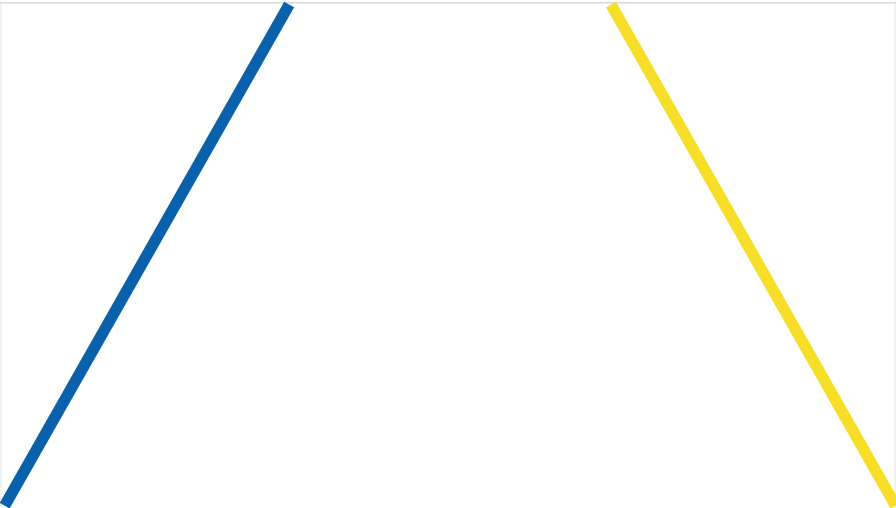
Give the GLSL for this background, as a WebGL 2 fragment shader.

```glsl
#version 300 es
precision highp float;
// A white panel with a hairline frame along its top and sides, crossed by
// two slanted bars, blue on the left and yellow on the right.
// Bars are square-ended boxes around a segment; lengths are in canvas heights.

uniform vec2 u_resolution;
out vec4 fragColor;

// Signed distance to a flat-ended bar from a to b
float barDistance(vec2 p, vec2 a, vec2 b, float halfWidth) {
    vec2 axis = normalize(b - a);
    vec2 q = p - 0.5 * (a + b);
    vec2 local = vec2(dot(q, axis), dot(q, vec2(-axis.y, axis.x)));
    vec2 d = abs(local) - vec2(0.5 * length(b - a), halfWidth);
    return length(max(d, 0.0)) + min(max(d.x, d.y), 0.0);
}

// Antialiased coverage of a signed distance
float coverage(float d, float pixel) {
    return clamp(0.5 - d / pixel, 0.0, 1.0);
}

void main() {
    float pixel = 1.0 / u_resolution.y;
    vec2 p = gl_FragCoord.xy * pixel;
    float width = u_resolution.x * pixel;

    vec3 white = vec3(1.0);
    vec3 frameGrey = vec3(0.84, 0.86, 0.88);
    vec3 blue = vec3(0.04, 0.38, 0.67);
    vec3 yellow = vec3(0.97, 0.87, 0.16);
    vec3 color = white;

    // Hairline frame: fainter sides, firmer top
    float sideDistance = min(p.x, width - p.x) - 0.0030;
    float sides = coverage(max(sideDistance, p.y - 0.9948), pixel);
    color = mix(color, frameGrey, 0.45 * sides);
    float top = coverage(abs(p.y - 0.9946) - 0.0016, pixel);
    color = mix(color, frameGrey, top);

    // Slanted bars
    float blueBar = barDistance(p, vec2(0.0092, 0.0046), vec2(0.5692, 0.9910), 0.0112);
    color = mix(color, blue, coverage(blueBar, pixel));
    float yellowBar = barDistance(p, vec2(width - 0.0010, 0.0046), vec2(width - 0.5610, 0.9910), 0.0112);
    color = mix(color, yellow, coverage(yellowBar, pixel));

    fragColor = vec4(color, 1.0);
}
```
